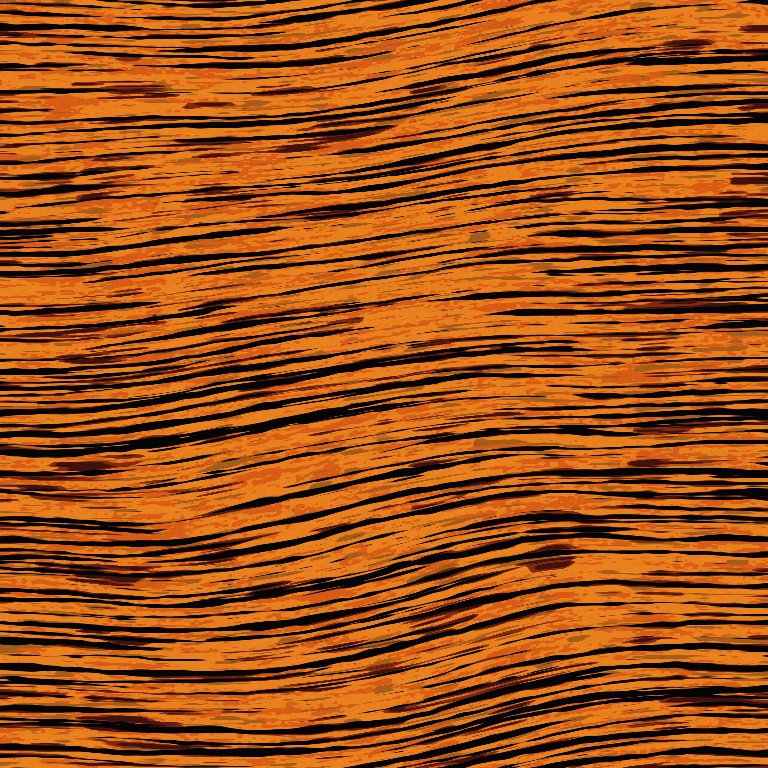
Reproduce this texture procedurally as a WebGL 2 fragment shader.

```glsl
#version 300 es
precision highp float;
// Orange wood-like grain crossed by wavy, tapering black stripes.

#define ROWS 37.0
#define BOLD_HALF_WIDTH 0.0035
#define THIN_HALF_WIDTH 0.0020
#define HAIR_HALF_WIDTH 0.0014
#define RISE 0.085
#define EDGE_ROUGHNESS 0.0024
#define ORANGE vec3(0.915, 0.505, 0.115)
#define DEEP_ORANGE vec3(0.84, 0.355, 0.08)
#define OCHRE vec3(0.65, 0.36, 0.10)
#define RUST vec3(0.51, 0.16, 0.06)
#define MAROON vec3(0.25, 0.07, 0.05)
#define BLACK vec3(0.02, 0.02, 0.02)

uniform vec2 u_resolution;
out vec4 fragColor;

float hash(vec2 p) {
    vec3 q = fract(p.xyx * vec3(0.1031, 0.1030, 0.0973));
    q += dot(q, q.yzx + 33.33);
    return fract((q.x + q.y) * q.z);
}

float noise(vec2 p) {
    vec2 cell = floor(p);
    vec2 f = fract(p);
    f = f * f * (3.0 - 2.0 * f);
    float low = mix(hash(cell), hash(cell + vec2(1, 0)), f.x);
    float high = mix(hash(cell + vec2(0, 1)), hash(cell + vec2(1, 1)), f.x);
    return mix(low, high, f.y);
}

// Straightens the flow: stripes climb to the right, at a place that drifts with height.
vec2 flowCoords(vec2 p) {
    float climbCentre = 0.5 + 0.15 * cos(6.2832 * p.y);
    float climb = RISE * smoothstep(climbCentre - 0.34, climbCentre + 0.32, p.x);
    float sway = 0.018 * noise(p * vec2(4.0, 4.0) + 17.0);
    return vec2(p.x, p.y - climb - sway + 1.0);
}

// Signed distance to rows of tapering strokes; gaps sets how often they break.
float stripes(vec2 q, float rows, float offset, float halfWidth, float gaps, float seed) {
    float nearest = 1.0;
    float y = q.y * rows - offset;
    for (float k = -1.0; k <= 1.0; k++) {
        float id = floor(y) + k;
        float lane = id + seed;
        float shift = 9.0 * hash(vec2(lane, 3.0));
        float wander = 0.22 + 0.4 * noise(vec2(q.x * 2.8 + shift, lane))
                     + 0.16 * noise(vec2(q.x * 12.0 + shift, lane + 200.0));
        float presence = noise(vec2(q.x * 4.2 + shift, lane + 400.0));
        float taper = 1.6 * smoothstep(gaps, gaps + 0.4, presence) - 0.6;
        float swell = 0.6 + 0.8 * noise(vec2(q.x * 13.0 + shift, lane + 600.0));
        float distanceToAxis = abs(y - id - wander) / rows;
        nearest = min(nearest, distanceToAxis - halfWidth * taper * swell);
    }
    return nearest;
}

void main() {
    vec2 p = gl_FragCoord.xy / min(u_resolution.x, u_resolution.y);
    float pixel = 1.0 / min(u_resolution.x, u_resolution.y);
    vec2 q = flowCoords(p);

    // Base grain: soft bands, fine streaks and speckle
    float bands = noise(q * vec2(12.0, 110.0));
    float streaks = noise(q * vec2(26.0, 300.0) + 40.0);
    float speckle = noise(q * vec2(160.0, 420.0) + 90.0);
    float grain = 0.25 * bands + 0.4 * streaks + 0.35 * speckle;
    vec3 colour = mix(ORANGE, DEEP_ORANGE, smoothstep(0.53, 0.6, grain));
    float ochre = noise(q * vec2(24.0, 300.0) + 130.0);
    colour = mix(colour, OCHRE, smoothstep(0.77, 0.83, ochre));
    colour *= 0.97 + 0.06 * speckle;

    // Bold strokes, thin ones in the gaps between, and scattered hairs
    float ragged = EDGE_ROUGHNESS * (noise(q * vec2(50.0, 260.0) + 60.0) - 0.5);
    float bold = stripes(q, ROWS, 0.0, BOLD_HALF_WIDTH, 0.1, 11.0);
    float thin = stripes(q, ROWS, 0.5, THIN_HALF_WIDTH, 0.22, 811.0);
    float hair = stripes(q, 2.0 * ROWS, 0.3, HAIR_HALF_WIDTH, 0.5, 1511.0);
    float d = min(min(bold, thin), hair) + ragged;

    // Small patches of broken, fine dark hatching
    float patches = smoothstep(0.66, 0.8, noise(q * vec2(7.0, 60.0) + 70.0));
    float hatch = patches * noise(q * vec2(18.0, 330.0) + 150.0);
    colour = mix(colour, RUST, smoothstep(0.5, 0.56, hatch));
    colour = mix(colour, MAROON, smoothstep(0.66, 0.72, hatch));

    // Rusty fringe beside the strokes, then the strokes themselves
    float fringeWidth = 0.0018 * smoothstep(0.65, 0.85, noise(q * vec2(14.0, 120.0) + 30.0));
    float fringe = smoothstep(0.0, 0.0005, fringeWidth)
                 * (1.0 - smoothstep(-0.4 * pixel, 0.4 * pixel, d - fringeWidth));
    colour = mix(colour, mix(RUST, MAROON, streaks), fringe);
    colour = mix(colour, BLACK, 1.0 - smoothstep(-0.4 * pixel, 0.4 * pixel, d));

    fragColor = vec4(colour, 1.0);
}
```
